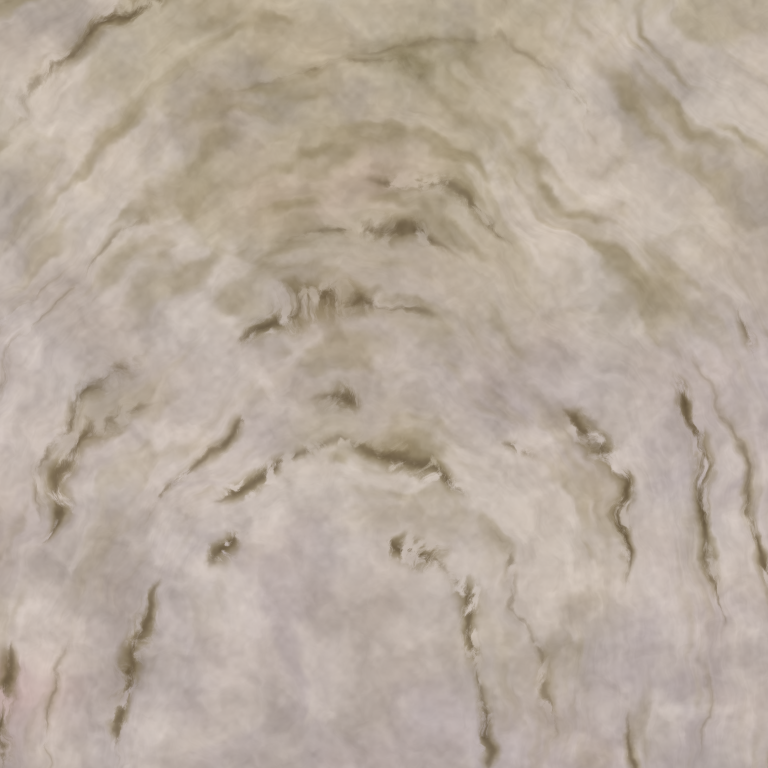
This texture is drawn by a three.js fragment shader. Its source:

```glsl
varying vec2 vUv;

float hash(vec2 p) {
  return fract(sin(dot(p, vec2(127.1, 311.7))) * 43758.5453);
}

float noise(vec2 p) {
  vec2 i = floor(p), f = fract(p);
  f = f * f * (3.0 - 2.0 * f);
  return mix(mix(hash(i), hash(i + vec2(1.0, 0.0)), f.x),
             mix(hash(i + vec2(0.0, 1.0)), hash(i + vec2(1.0, 1.0)), f.x), f.y);
}

float fbm(vec2 p) {
  float sum = 0.0, amp = 0.5;
  for (int i = 0; i < 5; i++) {
    sum += amp * noise(p);
    p = mat2(1.6, 1.2, -1.2, 1.6) * p + 7.3;
    amp *= 0.52;
  }
  return sum;
}

// Octaves that keep their axes, so stretched grain stays stretched
float streaks(vec2 p) {
  return 0.5 * noise(p) + 0.3 * noise(p * 2.1 + 3.7) + 0.2 * noise(p * 4.3 + 9.1);
}

float blob(vec2 p, vec2 center, vec2 size) {
  vec2 d = (p - center) / size;
  return exp(-dot(d, d));
}

void main() {
  vec2 p = vUv;
  vec2 warp = vec2(fbm(p * 4.0 + 2.0), fbm(p * 4.0 + 31.0)) - 0.5;
  vec2 fine = vec2(fbm(p * 22.0), fbm(p * 22.0 + 17.0)) - 0.5;

  // Arched flow: radius runs across the veins, angle along them
  vec2 q = (p + warp * 0.12 + fine * 0.025 - vec2(0.44, -0.03)) * vec2(1.6, 1.0);
  float radius = length(q);
  float angle = atan(q.x, q.y);
  float flowing = smoothstep(0.25, 0.5, radius);

  // Warm stone above and in a slanting inner band, lilac grey below
  vec2 w = p + warp * 0.35;
  float slant = (w.y - 0.33) + 0.75 * (w.x - 0.58);
  float warm = smoothstep(0.45, 0.85, w.y + 0.15 * (w.x - 0.5));
  warm = max(warm, 0.85 * exp(-slant * slant * 50.0) * smoothstep(0.25, 0.42, w.x)
                        * smoothstep(0.86, 0.68, w.x));
  warm = clamp(warm + 0.7 * (fbm(p * 6.0 + 50.0) - 0.48), 0.0, 1.0);
  vec3 color = mix(vec3(0.715, 0.665, 0.655), vec3(0.715, 0.665, 0.580), warm);

  // Pale clouds, with a milky ring under the arch and on the left
  float pale = smoothstep(0.44, 0.68, fbm(p * 5.0 + warp * 3.0 + 80.0));
  float ring = (radius - 0.59) / 0.045;
  pale += 0.75 * exp(-ring * ring) * smoothstep(0.55, 0.25, p.x);
  pale += 0.7 * blob(w, vec2(0.07, 0.62), vec2(0.11, 0.30));
  pale += 0.5 * blob(w, vec2(0.80, 0.47), vec2(0.16, 0.10));
  color = mix(color, vec3(0.800, 0.752, 0.715), 0.75 * clamp(pale, 0.0, 1.0));

  // Grey shadows and faint pink stains
  float shade = smoothstep(0.50, 0.72, fbm(p * 7.0 + 120.0));
  color = mix(color, vec3(0.62, 0.575, 0.545), 0.5 * shade);
  float pink = blob(w, vec2(0.04, 0.08), vec2(0.06)) + 0.5 * blob(w, vec2(0.40, 0.82), vec2(0.09, 0.05));
  color = mix(color, vec3(0.76, 0.64, 0.61), 0.6 * pink);

  // Olive smears drawn out along the flow
  float smear = streaks(vec2(angle * 4.0 + 5.0, radius * 17.0));
  float smearArea = flowing * (0.35 + 0.65 * warm);
  color = mix(color, vec3(0.585, 0.530, 0.415), 0.75 * smoothstep(0.52, 0.78, smear) * smearArea);
  float patchGrain = 0.6 + 0.8 * (fbm(p * 45.0) - 0.3);
  color = mix(color, vec3(0.48, 0.43, 0.30),
              0.75 * patchGrain * blob(p + warp * 0.06 + fine * 0.04, vec2(0.52, 0.935), vec2(0.065, 0.035)));

  // Broken, tapering dark veins
  float vein = 0.0, core = 0.0;
  for (int i = 0; i < 10; i++) {
    float k = float(i);
    float level = 0.36 + 0.095 * k + 0.10 * (noise(vec2(angle * 2.2, k * 5.3)) - 0.5);
    float presence = smoothstep(0.46, 0.82, noise(vec2(angle * 4.5 + k * 3.1, k * 7.7 + 2.0)));
    float width = 0.005 + 0.015 * presence;
    float d = abs(radius - level) / width;
    vein = max(vein, presence * smoothstep(1.5, 0.1, d));
    core = max(core, presence * smoothstep(0.6, 0.0, d));
  }
  float crumble = smoothstep(0.28, 0.60, fbm(vec2(angle * 22.0, radius * 55.0)));
  color = mix(color, vec3(0.49, 0.43, 0.31), 0.85 * vein * crumble);
  color = mix(color, vec3(0.37, 0.31, 0.24), 0.55 * core * crumble);

  // Thin light scratches and soft mottling
  float scratch = streaks(vec2(angle * 10.0 + 20.0, radius * 60.0));
  color += 0.07 * flowing * (scratch - 0.5);
  color += 0.13 * (fbm(p * 28.0 + fine * 2.0) - 0.48);
  color += 0.035 * (noise(p * 120.0) - 0.5);
  color += vec3(0.02, 0.0, -0.02) * (fbm(p * 14.0 + 200.0) - 0.48);

  gl_FragColor = vec4(color, 1.0);
}
```
